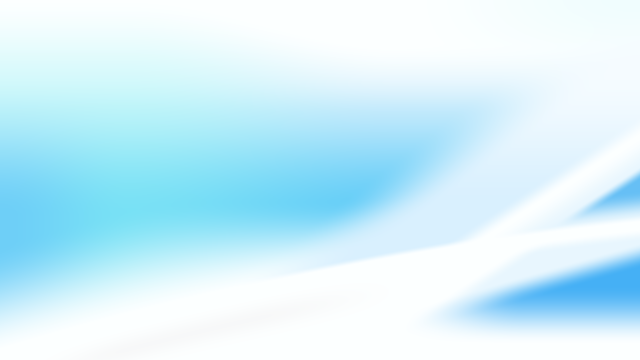
Write a Shadertoy shader that draws this background.

```glsl
// Soft abstract backdrop: cyan haze crossed by pale diagonal beams and a white curved ribbon.

// Palette
const vec3 WHITE      = vec3(0.99, 1.0, 1.0);
const vec3 MINT       = vec3(0.79, 0.97, 0.98);
const vec3 MIST       = vec3(0.84, 0.94, 0.99);
const vec3 SKY_LEFT   = vec3(0.43, 0.81, 0.97);
const vec3 AQUA       = vec3(0.47, 0.88, 0.96);
const vec3 SKY_MID    = vec3(0.39, 0.80, 0.97);
const vec3 BEAM_PALE  = vec3(0.85, 0.94, 0.995);
const vec3 BEAM_LIGHT = vec3(0.96, 0.985, 1.0);
const vec3 RAY_PALE   = vec3(0.91, 0.965, 0.995);
const vec3 AZURE      = vec3(0.40, 0.75, 0.96);
const vec3 DEEP_AZURE = vec3(0.27, 0.69, 0.96);
const vec3 SHADE      = vec3(0.965, 0.967, 0.97);

// Straight edges: x and y of an anchor, then slope
const vec3 BEAM_EDGE  = vec3(0.48, 0.27, 1.33);
const vec3 RAY_TOP    = vec3(1.0, 0.655, 1.17);
const vec3 RAY_BOTTOM = vec3(1.0, 0.525, 1.17);
const vec3 WEDGE_TOP  = vec3(1.0, 0.300, 0.50);

// Ribbon top edge as a parabola, and its thickness
const vec3  RIBBON_CURVE = vec3(0.03, 0.53, -0.17);
const float RIBBON_WIDTH = 0.045;

// Height of p above a straight edge
float aboveLine(vec2 p, vec3 edge) {
    return p.y - edge.y - edge.z * (p.x - edge.x);
}

// Height of p above the ribbon
float aboveRibbon(vec2 p) {
    return p.y - dot(RIBBON_CURVE, vec3(1.0, p.x, p.x * p.x));
}

vec3 haze(vec2 p, float height) {
    float middle = smoothstep(0.2, 0.62, p.x);
    vec3 deep = mix(SKY_LEFT, AQUA, smoothstep(0.0, 0.2, p.x));
    deep = mix(deep, SKY_MID, middle);
    vec3 tint = mix(MINT, MIST, middle);
    vec3 col = mix(deep, tint, smoothstep(0.40, 0.80, p.y));
    col = mix(col, WHITE, smoothstep(0.68, mix(1.02, 0.88, middle), p.y));
    // Mint glow in the upper right corner
    float corner = smoothstep(0.6, 1.0, p.x) * smoothstep(0.75, 1.0, p.y);
    col = mix(col, MINT, 0.25 * corner);
    // Pale veil rising from the ribbon
    return mix(WHITE, col, smoothstep(-0.02, mix(0.29, 0.17, middle), height));
}

vec3 addBeams(vec3 col, vec2 p, float height) {
    // Wide, soft beam
    float softness = mix(0.08, 0.13, p.y);
    float beam = smoothstep(softness, -softness, aboveLine(p, BEAM_EDGE));
    vec3 beamColor = mix(BEAM_PALE, BEAM_LIGHT, smoothstep(0.42, 0.8, p.y));
    col = mix(col, beamColor, beam * smoothstep(1.0, 0.8, p.y));

    // Narrow ray, brightest along its upper side
    float top = aboveLine(p, RAY_TOP);
    vec3 rayColor = mix(RAY_PALE, WHITE, smoothstep(-0.13, -0.03, top));
    col = mix(col, rayColor, smoothstep(0.025, -0.035, top));

    // Blue gap between the ray and the ribbon
    float gap = smoothstep(0.012, -0.025, aboveLine(p, RAY_BOTTOM));
    vec3 gapColor = mix(RAY_PALE, AZURE, smoothstep(0.0, 0.08, height));
    return mix(col, gapColor, gap);
}

vec3 lowerGround(vec2 p, float height) {
    // Faint grey fold on the left
    float fold = exp(-pow((height + 0.10) / 0.035, 2.0));
    fold *= smoothstep(0.02, 0.2, p.x) * smoothstep(0.65, 0.4, p.x);
    vec3 col = mix(WHITE, SHADE, 0.8 * fold);
    // Pale reflection below the ray
    float right = smoothstep(0.01, -0.04, aboveLine(p, RAY_BOTTOM));
    col = mix(col, RAY_PALE, right * smoothstep(0.06, 0.22, p.y));
    // Blue wedge fading out towards the base
    float wedge = smoothstep(0.025, -0.045, aboveLine(p, WEDGE_TOP));
    wedge *= smoothstep(0.04, 0.21, p.y) * smoothstep(0.62, 0.82, p.x);
    return mix(col, DEEP_AZURE, wedge);
}

void mainImage(out vec4 fragColor, in vec2 fragCoord) {
    vec2 p = fragCoord / iResolution.xy;
    float height = aboveRibbon(p);

    vec3 upper = addBeams(haze(p, height), p, height);
    vec3 lower = lowerGround(p, height);
    vec3 col = mix(lower, upper, smoothstep(-0.025, 0.0, height));

    // White ribbon over both halves
    float ribbon = smoothstep(0.012, -0.008, height)
                 * smoothstep(-RIBBON_WIDTH - 0.015, -RIBBON_WIDTH + 0.02, height);
    col = mix(col, WHITE, ribbon);

    fragColor = vec4(col, 1.0);
}
```
